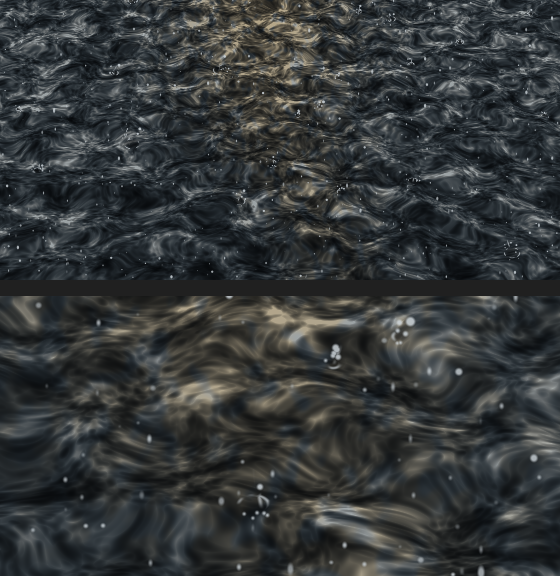
Top: the whole. Bottom: its middle third, enlarged.
Reproduce this texture procedurally as a WebGL 2 fragment shader.

```glsl
#version 300 es
precision highp float;
// Heavy rain on dark rippled water, with a brown reflection and bright splashes.

uniform vec2 u_resolution;
out vec4 fragColor;

const vec3 COLD_TINT = vec3(0.87, 1.01, 1.10);
const vec3 PALE_TINT = vec3(0.98, 1.01, 1.01);
const vec3 BROWN_TINT = vec3(1.14, 1.03, 0.82);
const vec3 FOAM = vec3(0.80, 0.83, 0.85);

vec2 hash22(vec2 p) {
    vec3 h = fract(p.xyx * vec3(0.1031, 0.1030, 0.0973));
    h += dot(h, h.yzx + 33.33);
    return fract((h.xx + h.yz) * h.zy);
}

float gradientDot(vec2 cell, vec2 offset) {
    float angle = 6.2832 * hash22(cell).x;
    return dot(vec2(cos(angle), sin(angle)), offset);
}

float gradientNoise(vec2 p) {
    vec2 i = floor(p), f = p - i;
    vec2 u = f * f * f * (f * (f * 6.0 - 15.0) + 10.0);
    vec2 e = vec2(1.0, 0.0);
    float low = mix(gradientDot(i, f), gradientDot(i + e, f - e), u.x);
    float high = mix(gradientDot(i + e.yx, f - e.yx), gradientDot(i + 1.0, f - 1.0), u.x);
    return mix(low, high, u.y);
}

// Crinkled ripples: warped octaves, part smooth and part ridged
float ripples(vec2 p) {
    vec2 warp = vec2(gradientNoise(p * vec2(7.0, 11.0)),
                     gradientNoise(p * vec2(6.0, 9.0) + 31.0));
    p = (p + 0.07 * warp) * vec2(5.5, 10.5);
    float sum = 0.0, amplitude = 1.0;
    for (int i = 0; i < 4; i++) {
        float n = gradientNoise(p);
        float ridge = 0.32 - 2.0 * abs(gradientNoise(p + 57.0));
        sum += amplitude * (0.85 * n + 0.5 * ridge);
        amplitude *= 0.85;
        p = mat2(0.98, -0.2, 0.2, 0.98) * p * 1.95 + 17.3;
    }
    return sum;
}

// Soft-edged disc
float disc(vec2 d, float radius, float soft) {
    return 1.0 - smoothstep(radius - soft, radius + soft, length(d));
}

// Scattered droplets, one at most per cell
float droplets(vec2 p, float cells, float density, float radius, float soft) {
    vec2 cell = floor(p * cells);
    vec2 pick = hash22(cell + 7.0), place = hash22(cell + 91.0);
    vec2 d = p - (cell + 0.25 + 0.5 * place) / cells;
    d.y *= mix(0.5, 1.1, place.x);
    return step(pick.x, density) * mix(0.25, 1.0, pick.y)
         * disc(d, radius * mix(0.5, 1.2, pick.y), soft);
}

// One splash: broken crown, thin jet and flying beads
float splash(vec2 d, float r, vec2 seed, float soft) {
    float broken = smoothstep(-0.08, 0.25, gradientNoise(d * 55.0 + seed * 40.0));
    float rim = abs(length(d * vec2(1.0, 1.5)) - r);
    float crown = (1.0 - smoothstep(0.0, 0.002 + soft, rim)) * broken;
    float lean = d.x - (seed.x - 0.5) * d.y - r * (seed.y - 0.5);
    float span = smoothstep(-0.3 * r, 0.3 * r, d.y) * (1.0 - smoothstep(r, 2.8 * r, d.y));
    float jet = (1.0 - smoothstep(0.0, 0.002 + soft, abs(lean))) * span * broken;
    float light = max(crown * 0.8, jet * 0.75);
    for (int i = 0; i < 6; i++) {
        vec2 spot = hash22(seed * 50.0 + float(i) * 3.7);
        vec2 center = (spot - vec2(0.5, 0.3)) * r * vec2(2.8, 3.2);
        light = max(light, disc(d - center, 0.0015 + 0.004 * spot.x * spot.y, soft));
    }
    return light;
}

// Splashes over neighbouring cells: x is light, y is the dark hollow
vec2 splashes(vec2 p, float cells, float scale, float soft) {
    vec2 home = floor(p * cells), result = vec2(0.0);
    for (int y = -1; y <= 1; y++)
    for (int x = -1; x <= 1; x++) {
        vec2 cell = home + vec2(x, y);
        vec2 seed = hash22(cell + 13.0), place = hash22(cell + 47.0);
        if (seed.x > 0.45) continue;
        vec2 d = p - (cell + 0.1 + 0.8 * place) / cells;
        float r = mix(0.012, 0.042, seed.y * seed.y) / scale;
        float hollow = 1.0 - smoothstep(0.3 * r, 1.5 * r, length(d * vec2(1.0, 1.5)));
        result = max(result, vec2(splash(d, r, place, soft), hollow));
    }
    return result;
}

void main() {
    vec2 p = gl_FragCoord.xy / u_resolution.y;
    float soft = max(0.002, 0.6 / u_resolution.y);
    float middle = 0.5 * u_resolution.x / u_resolution.y;

    // Ripples shrink toward the far upper edge
    float scale = 1.0 + 0.65 * p.y;
    vec2 water = vec2((p.x - middle) * scale, p.y + 0.45 * p.y * p.y);
    float swell = gradientNoise(water * vec2(2.5, 4.5) + 5.0);
    float tone = 1.35 * ripples(water) + 0.55 * swell + 0.4 * (p.y - 0.5);
    float light = 0.19 * exp(tone);

    // Brown reflection, wide above and drifting right below
    float axis = middle + mix(0.2, -0.05, smoothstep(0.0, 0.65, p.y));
    float width = mix(0.2, 0.36, smoothstep(0.1, 0.8, p.y));
    float side = (p.x - axis) / width;
    float patches = gradientNoise(water * vec2(17.0, 14.0) + 73.0)
                  + 0.7 * gradientNoise(water * vec2(38.0, 30.0));
    float brown = exp(-side * side) * mix(0.6, 1.0, p.y);
    brown *= smoothstep(-0.3, 0.3, patches + 0.5 * brown - 0.15);
    light *= 1.0 + 0.2 * brown;

    vec3 tint = mix(COLD_TINT, PALE_TINT, smoothstep(0.1, 0.42, light));
    tint = mix(tint, BROWN_TINT, brown);
    vec3 color = vec3(0.005, 0.012, 0.02) + tint * min(light, 0.62);

    // Rain impacts and spray
    vec2 impact = splashes(p, 4.5, scale, soft);
    color *= 1.0 - 0.4 * impact.y;
    float spray = max(droplets(p, 22.0, 0.16, 0.0035, soft),
                      droplets(p + 3.1, 48.0, 0.09, 0.002, soft));
    color = mix(color, FOAM, 0.85 * max(impact.x, spray));
    fragColor = vec4(color, 1.0);
}
```
